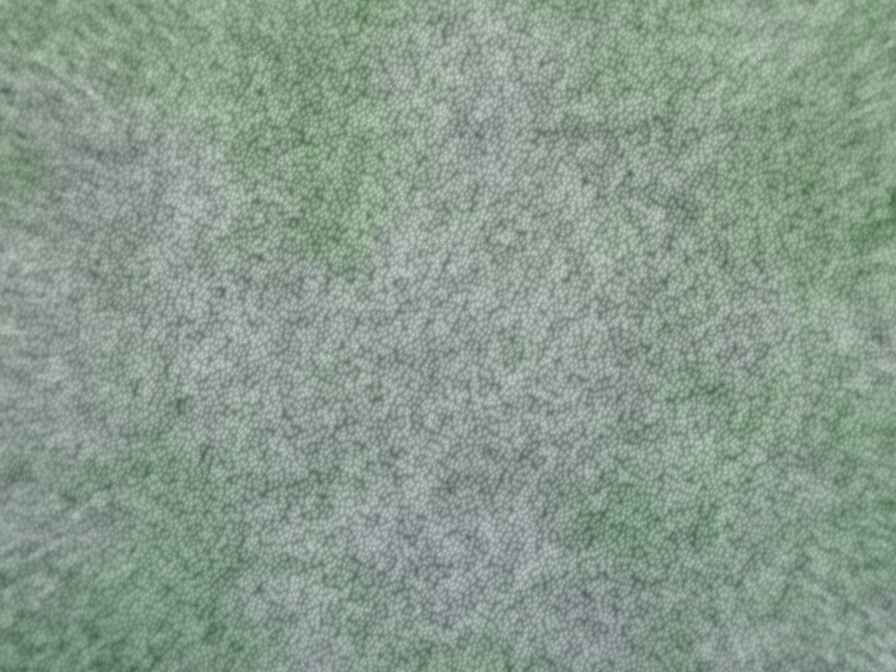
A Shadertoy shader for this texture:

```glsl
const vec3 GREEN_TURF  = vec3(0.500, 0.608, 0.498);
const vec3 DRY_TURF    = vec3(0.578, 0.616, 0.592);
const vec3 COOL_TINT   = vec3(-0.016, -0.012, 0.014);
const vec3 CLUMP_SHADE = vec3(0.125, 0.105, 0.120);

const vec2  LENS_CENTER  = vec2(0.70, 0.50);
const vec2  BLADE_SCALE  = vec2(150.0, 108.0);  // cells per canvas height
const vec2  STREAK_SCALE = vec2(80.0, 42.0);    // around and along the radius
const float BLADE_ANGLE  = 0.45;
const float BLADE_GAIN   = 0.25;
const float TUFT_GAIN    = 0.15;
const float STREAK_GAIN  = 0.17;
const float PATCH_GAIN   = 0.11;
const float TRACK_DEPTH  = 0.050;

vec2 hash2(vec2 p) {
    vec3 q = fract(p.xyx * vec3(0.1031, 0.1030, 0.0973));
    q += dot(q, q.yzx + 33.33);
    return fract((q.xx + q.yz) * q.zy);
}

float valueNoise(vec2 p) {
    vec2 i = floor(p), f = fract(p);
    f = f * f * (3.0 - 2.0 * f);
    float low  = mix(hash2(i).x, hash2(i + vec2(1, 0)).x, f.x);
    float high = mix(hash2(i + vec2(0, 1)).x, hash2(i + vec2(1, 1)).x, f.x);
    return mix(low, high, f.y);
}

// Distance to the nearest scattered point
float cellNoise(vec2 p) {
    vec2 i = floor(p), f = fract(p);
    float nearest = 4.0;
    for (int y = -1; y <= 1; y++)
    for (int x = -1; x <= 1; x++) {
        vec2 cell = vec2(x, y);
        vec2 d = cell + hash2(i + cell) - f;
        nearest = min(nearest, dot(d, d));
    }
    return sqrt(nearest);
}

float fbm(vec2 p) {
    float sum = 0.0, gain = 0.5;
    for (int k = 0; k < 4; k++) {
        sum += gain * valueNoise(p);
        p = mat2(0.8, 0.6, -0.6, 0.8) * p * 2.1 + 7.3;
        gain *= 0.5;
    }
    return sum / 0.9375;
}

mat2 rotation(float a) {
    return mat2(cos(a), sin(a), -sin(a), cos(a));
}

// Faint dark wheel track that sags towards the left
float trackMask(vec2 uv, float width) {
    float sag = 1.0 - uv.x / width;
    float center = 0.808 - 0.05 * sag * sag * sag + 0.006 * (valueNoise(uv * 9.0) - 0.5);
    float d = (uv.y - center) / 0.011;
    return exp(-d * d) * (0.35 + 0.9 * valueNoise(uv * vec2(7.0, 3.0) + 4.0));
}

void mainImage(out vec4 fragColor, in vec2 fragCoord) {
    vec2 uv = fragCoord / iResolution.y;
    float width = iResolution.x / iResolution.y;
    vec2 fromLens = uv - LENS_CENTER;
    float radius = length(fromLens);
    float blur = smoothstep(0.35, 0.78, radius);

    // Broad dry and green patches, greener at the top and right
    float dryness = fbm(uv * 4.2 + 11.0) + 0.35 * (fbm(uv * 19.0 + 3.0) - 0.5);
    dryness -= 0.16 * smoothstep(0.80, 1.0, uv.y) + 0.14 * smoothstep(0.78, 0.95, uv.x / width);
    dryness += 0.12 * exp(-8.0 * dot(fromLens, fromLens));
    vec3 color = mix(GREEN_TURF, DRY_TURF, smoothstep(0.24, 0.74, dryness));
    color += COOL_TINT * smoothstep(0.75, 0.05, uv.y);

    // Uneven light
    float light = PATCH_GAIN * (fbm(uv * 6.5 + 29.0) - 0.5);
    light += 0.045 * (uv.y - 0.5) - 0.030 * smoothstep(0.30, 0.0, uv.x);
    light -= TRACK_DEPTH * trackMask(uv, width);

    // Fine slanted blades and wider tufts
    vec2 slanted = rotation(BLADE_ANGLE) * uv;
    float blades = 0.46 - cellNoise(slanted * BLADE_SCALE);
    float tufts = valueNoise(slanted * BLADE_SCALE * 0.5 + 17.0) - 0.5;
    light += BLADE_GAIN * blades * mix(1.0, 0.50, blur);
    light += TUFT_GAIN * tufts * mix(1.0, 0.60, blur);

    // Radial smear near the borders
    vec2 polar = vec2(atan(fromLens.x, fromLens.y), radius);
    light += STREAK_GAIN * blur * (valueNoise(polar * STREAK_SCALE + 50.0) - 0.5);

    // Scattered dark clumps, gathered in loose groups
    float clump = smoothstep(0.64, 0.92, fbm(uv * 30.0 + 5.0));
    clump *= smoothstep(0.35, 0.70, valueNoise(uv * 7.0 + 41.0));
    color -= CLUMP_SHADE * clump;

    // Rare pale flecks
    float fleck = smoothstep(0.20, 0.08, cellNoise(uv * 110.0 + 80.0));
    fleck *= step(0.93, valueNoise(uv * 55.0 + 63.0));

    fragColor = vec4(clamp(color + light + 0.10 * fleck, 0.0, 1.0), 1.0);
}
```
